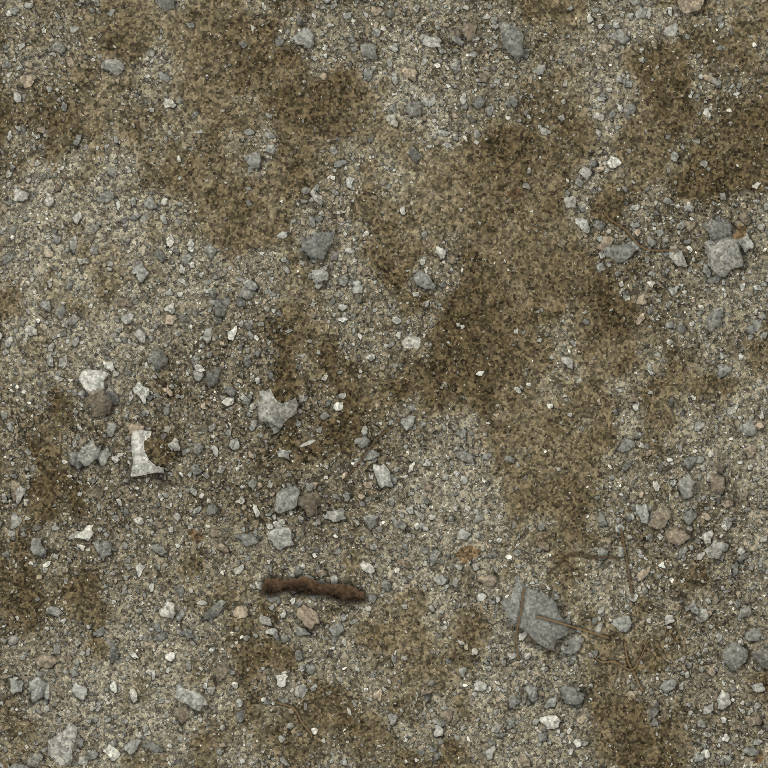
A Shadertoy shader for this texture:

```glsl
// Trodden brown earth with patches of grey gravel, a stick, dry stalks and leaf scraps.
// Smoothed cellular noise makes soil and gravel patches; layers of jittered cells hold
// angular stones, drawn from fine grit up to large chips.

#define SOIL       vec3(0.365, 0.318, 0.228)
#define DUST       vec3(0.535, 0.510, 0.435)
#define GREY_STONE vec3(0.600, 0.600, 0.560)
#define PALE_STONE vec3(0.890, 0.880, 0.810)
#define TAN_STONE  vec3(0.640, 0.560, 0.450)
#define WOOD       vec3(0.270, 0.215, 0.160)
#define STRAW      vec3(0.560, 0.460, 0.320)
#define LAYERS     7
#define COARSEST   9.0
#define LAYER_STEP 1.7
#define GRAIN      1.05
#define SHADOW     0.46

const float TAU = 6.28318;
const vec2 LIGHT = vec2(-0.6, 0.8);

vec3 hash3(vec2 p) {
    vec3 q = fract(p.xyx * vec3(0.1031, 0.1030, 0.0973));
    q += dot(q, q.yxz + 33.33);
    return fract((q.xxy + q.yzz) * q.zyx);
}

mat2 rotation(float a) {
    return mat2(cos(a), sin(a), -sin(a), cos(a));
}

// Cellular noise: random cell tones blended by nearness
float cellTone(vec2 p, float crispness) {
    vec2 cell = floor(p);
    float sum = 0.0, total = 0.0;
    for (int j = -1; j <= 1; j++)
    for (int i = -1; i <= 1; i++) {
        vec2 id = cell + vec2(i, j);
        vec3 rnd = hash3(id + 17.0);
        vec2 d = p - id - rnd.xy;
        float w = exp(-crispness * dot(d, d));
        sum += w * rnd.z;
        total += w;
    }
    return sum / total;
}

// Where stones gather: 0 is bare earth, 1 is dense gravel
float gravelMask(vec2 uv) {
    float n = 0.42 * cellTone(uv * vec2(8.0, 5.0) + 3.0, 7.0)
            + 0.34 * cellTone(uv * vec2(17.0, 13.0) + 40.0, 8.0)
            + 0.24 * cellTone(uv * 31.0 + 80.0, 8.0);
    n += 0.11 * (1.0 - smoothstep(0.05, 0.38, uv.y));
    n += 0.05 * smoothstep(0.3, 0.5, abs(uv.x - 0.5));
    return smoothstep(0.39, 0.67, n);
}

// Signed distance to an irregular six-sided chip of about unit radius
float chip(vec2 q, vec3 shape) {
    q += 0.08 * sin(q.yx * 5.0 + shape.xy * 20.0);
    float d = -2.0;
    for (int k = 0; k < 6; k++) {
        float n = float(k) + 1.0;
        float a = (n + 0.7 * fract(shape.x * 17.3 * n)) * TAU / 6.0;
        float reach = mix(0.55, 1.0, fract(shape.y * 29.7 * n));
        d = max(d, dot(q, vec2(cos(a), sin(a))) - reach);
    }
    return d;
}

// One layer of scattered stones with contact shadows
void addStones(inout vec3 col, vec2 uv, float scale, float cover, float grain, float px) {
    vec2 p = uv * scale, cell = floor(p);
    for (int j = -1; j <= 1; j++)
    for (int i = -1; i <= 1; i++) {
        vec2 id = cell + vec2(i, j);
        vec3 rnd = hash3(id + floor(scale) * 7.0);
        float grow = smoothstep(0.0, 0.1, cover - rnd.x);
        if (grow < 0.05) continue;
        vec3 shape = hash3(id + floor(scale) * 3.0 + 251.0);
        float radius = grow * mix(0.18, 0.46, shape.z * shape.z);
        vec2 offset = (p - id - 0.5 - 0.7 * (rnd.yz - 0.5)) / radius;
        if (dot(offset, offset) > 7.0) continue;
        vec2 q = rotation(shape.x * TAU) * offset;
        q.x *= mix(1.0, 1.9, shape.y);
        float d = chip(q, shape);
        float soft = 0.6 * px * scale / radius;
        float lit = dot(offset, LIGHT);
        float shade = (1.0 - smoothstep(0.0, 0.45, d)) * clamp(0.6 - 0.6 * lit, 0.1, 1.0);
        col *= 1.0 - SHADOW * shade;

        // Stone colour, facing light, pitted surface
        float pick = fract(shape.z * 13.7 + rnd.y);
        vec3 tone = mix(GREY_STONE, PALE_STONE, pick * pick);
        tone = mix(tone, TAN_STONE, 0.7 * step(0.84, fract(rnd.z * 9.1)));
        tone *= 0.74 + 0.32 * rnd.y + 0.10 * clamp(lit, -1.0, 1.0);
        tone *= 1.0 + 0.55 * grain;
        tone *= mix(0.88, 1.0, smoothstep(0.0, 0.2, -d));
        float solid = mix(0.7, 1.0, rnd.z);
        col = mix(col, tone, solid * (1.0 - smoothstep(-soft, soft, d)));
    }
}

// A bent strand: x is distance to its edge, y is position across it
vec2 strand(vec2 p, float angle, float halfLength, float bend, float width) {
    p = rotation(-angle) * p;
    float t = p.x / halfLength;
    p.y += bend * (t * t + 0.25 * sin(t * 5.0));
    float d = length(vec2(max(abs(p.x) - halfLength, 0.0), p.y)) - width;
    return vec2(d, p.y / width);
}

void mainImage(out vec4 fragColor, in vec2 fragCoord) {
    float px = 1.0 / iResolution.y;
    vec2 uv = fragCoord * px;

    // Crumbly earth, dusty where gravel lies
    float gravel = gravelMask(uv);
    float grain = 0.4 * cellTone(uv * 180.0, 14.0) + 0.6 * cellTone(uv * 350.0, 18.0) - 0.5;
    float mottle = cellTone(uv * 6.0 + 120.0, 7.0) + 0.5 * cellTone(uv * 45.0, 9.0) - 0.75;
    vec3 col = mix(SOIL, DUST, clamp(0.15 + 0.6 * gravel + 0.5 * mottle, 0.0, 1.0));
    col *= 1.0 + GRAIN * grain + 0.22 * mottle;

    // Stones, fine grit first
    for (int k = LAYERS - 1; k >= 0; k--) {
        float fine = float(k) / float(LAYERS - 1);
        float cover = mix(0.20, 0.72, sqrt(fine)) * gravel + 0.16 * fine;
        addStones(col, uv, COARSEST * pow(LAYER_STEP, float(k)), cover, grain, px);
    }

    // Leaf scraps and dry stalks, the stalks mostly at lower right
    for (int k = 0; k < 9; k++) {
        vec3 rnd = hash3(vec2(k, 61)), shape = hash3(vec2(k, 92));
        vec2 leaf = rotation(shape.z * TAU) * (uv - rnd.xy) / mix(0.008, 0.019, rnd.z);
        float d = chip(leaf * vec2(1.0, 1.5), shape);
        vec3 rust = mix(WOOD, STRAW, 0.3 + 0.4 * shape.x) * (1.0 + grain);
        col = mix(col, rust, 0.85 * (1.0 - smoothstep(-0.1, 0.1, d)) * step(float(k), 4.0));
        vec2 root = mix(vec2(0.78, 0.16), rnd.xy, k < 6 ? 0.2 : 0.9);
        vec2 s = strand(uv - root, shape.x * TAU, mix(0.03, 0.06, rnd.z), 0.05 * (shape.y - 0.5), 0.0011);
        col *= 1.0 - 0.35 * (1.0 - smoothstep(0.0, 0.004, s.x));
        col = mix(col, mix(WOOD, STRAW, 0.3 + 0.7 * shape.z), 0.9 * (1.0 - smoothstep(-px, px, s.x)));
    }

    // Dark rounded stick
    float girth = 0.009 + 0.002 * sin(uv.x * 130.0) + 0.004 * grain;
    vec2 bark = strand(uv - vec2(0.41, 0.235), -0.12, 0.058, 0.004, girth);
    col *= 1.0 - 0.5 * (1.0 - smoothstep(0.0, 0.008, bark.x));
    vec3 wood = WOOD * (1.0 + 0.4 * bark.y + 0.8 * grain);
    col = mix(col, wood, 1.0 - smoothstep(-px, px, bark.x));

    fragColor = vec4(clamp(col, 0.0, 1.0), 1.0);
}
```
